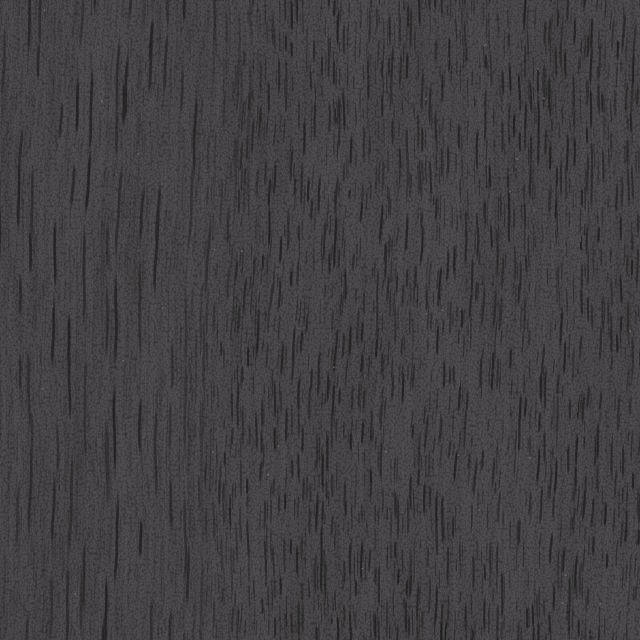
This texture is drawn by a WebGL 1 fragment shader. Its source:

```glsl
precision highp float;
uniform vec2 u_resolution;

const vec3 WOOD = vec3(0.278, 0.268, 0.278);
const vec3 STAIN = vec3(0.222, 0.218, 0.220);
const vec3 PORE = vec3(0.118, 0.118, 0.118);
const vec3 DUST = vec3(0.47, 0.45, 0.43);
const float SOFTNESS = 0.0013;

float hash(vec2 p) {
  vec3 q = fract(vec3(p.xyx) * 0.1031);
  q += dot(q, q.yzx + 33.33);
  return fract((q.x + q.y) * q.z);
}

vec2 hash2(vec2 p) {
  return vec2(hash(p), hash(p + 57.3));
}

// Distance to the nearest scattered point, in cell units
float cellular(vec2 p) {
  vec2 home = floor(p);
  float nearest = 4.0;
  for (int i = -1; i <= 1; i++) {
    for (int j = -1; j <= 1; j++) {
      vec2 cell = home + vec2(float(i), float(j));
      vec2 offset = cell + hash2(cell) - p;
      nearest = min(nearest, dot(offset, offset));
    }
  }
  return sqrt(nearest);
}

// Layered sines that bend the fibres sideways
float fibreDrift(vec2 p) {
  return 0.022 * p.y + 0.0040 * sin(7.0 * p.y + 5.0 * p.x)
       + 0.0013 * sin(23.0 * p.y + 17.0 * p.x)
       + 0.0005 * sin(71.0 * p.y + 60.0 * p.x);
}

// Tapered vertical dashes, one per cell, lined up in columns
float pores(vec2 p, vec2 grid, float density, float halfWidth) {
  float homeColumn = floor(p.x * grid.x);
  float ink = 0.0;
  for (int i = -1; i <= 1; i++) {
    float column = homeColumn + float(i);
    float shift = hash(vec2(column, grid.x));
    float y = p.y * grid.y + shift;
    for (int j = -1; j <= 1; j++) {
      float row = floor(y) + float(j);
      vec2 id = vec2(column, row) + grid;
      float present = step(hash(id + 3.7), density);
      float jitter = 0.6 * (shift - 0.5) + 0.2 * (hash(id + 9.1) - 0.5);
      float across = abs(p.x - (column + 0.5 + jitter) / grid.x);
      float halfLength = mix(0.25, 0.7, hash(id + 5.3));
      float along = abs(y - row - hash(id + 1.9)) / halfLength;
      float taper = 1.0 - smoothstep(0.5, 1.0, along);
      float width = halfWidth * taper;
      float mark = 1.0 - smoothstep(0.4 * width, width + SOFTNESS, across);
      float depth = mix(0.55, 1.0, hash(id + 7.7));
      ink = max(ink, present * taper * depth * mark);
    }
  }
  return ink;
}

// Rare round pale flecks
float flecks(vec2 p, float cells, float density, float radius) {
  vec2 cell = floor(p * cells);
  vec2 centre = (cell + 0.2 + 0.6 * hash2(cell + 11.0)) / cells;
  float mark = 1.0 - smoothstep(0.3 * radius, radius, distance(p, centre));
  return step(hash(cell + 29.0), density) * mark;
}

void main() {
  vec2 uv = gl_FragCoord.xy / u_resolution;
  vec2 fibre = vec2(uv.x - fibreDrift(uv), uv.y);

  // Wide growth rings at the left give way to dense fine pores
  float fine = smoothstep(0.27, 0.42, uv.x + 0.03 * sin(5.0 * uv.y));
  float patches = 0.5 + 0.25 * sin(13.0 * fibre.x + 4.0 * uv.y)
                + 0.25 * sin(31.0 * fibre.x - 6.0 * uv.y);

  // Soft streaks and broad tone changes
  float streak = cellular(fibre * vec2(95.0, 3.5) + 40.0) - 0.45;
  float hairs = cellular(fibre * vec2(210.0, 14.0) + 90.0) - 0.45;
  float stain = 0.14 + 0.24 * patches + 0.55 * streak + 0.35 * hairs;
  vec3 color = mix(WOOD * 1.04, STAIN, clamp(stain, 0.0, 1.0));

  // Open pores in three sizes
  float rings = pores(fibre, vec2(36.0, 7.0), 0.88, 0.0021);
  float coarse = pores(fibre, vec2(105.0, 17.0), 0.30 + 0.30 * patches, 0.0015);
  float thin = pores(fibre, vec2(165.0, 24.0), 0.38, 0.0007);
  float ink = max(rings * (1.0 - fine), coarse * mix(0.25, 1.0, fine));
  ink = max(ink, thin * mix(0.35, 0.65, fine));

  // Powdery surface grain, partly breaking up the pores
  float grain = cellular(uv * vec2(300.0, 230.0)) - 0.45;
  ink *= clamp(0.88 - 0.5 * grain, 0.0, 1.0);
  color = mix(color, PORE, ink) - 0.10 * grain;

  color = mix(color, DUST, 0.7 * flecks(uv, 22.0, 0.05, 0.0022));
  gl_FragColor = vec4(color, 1.0);
}
```
